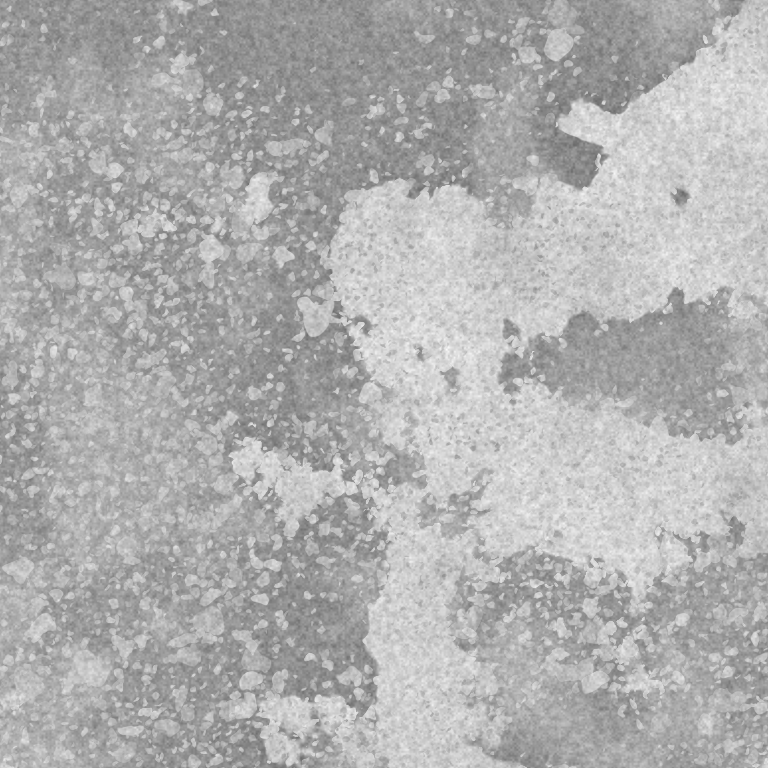
Write a WebGL 2 fragment shader that draws this texture.

```glsl
#version 300 es
precision highp float;

uniform vec2 u_resolution;
out vec4 fragColor;

// Tones
const float MATRIX_TONE = 0.592;
const float GRAIN_TONE = 0.785;
const float ISLAND_TONE = 0.812;
const float HAZE_STRENGTH = 0.42;
const float PIT_DEPTH = 0.14;
const float FILM_NOISE = 0.15;

// Islands
const float ISLAND_SCALE = 6.3;
const float ISLAND_LEVEL = 0.57;
const float ISLAND_EDGE = 0.018;
const float RIGHT_BIAS = 0.19;
const float EDGE_CRUMBLE = 0.05;

// Grains
const float GRAIN_SOFTNESS = 0.0014;
const float GRAIN_TILT = 0.7;
const float TILT_SPREAD = 2.2;
const float GRAIN_WARP = 0.42;

// Integer hash: three values in 0..1 per cell
vec3 hash3(vec2 cell, float seed) {
    uvec3 v = uvec3(ivec3(cell, seed)) * 1664525u + 1013904223u;
    v.x += v.y * v.z; v.y += v.z * v.x; v.z += v.x * v.y;
    v ^= v >> 16u;
    v.x += v.y * v.z; v.y += v.z * v.x; v.z += v.x * v.y;
    return vec3(v >> 8u) / 16777216.0;
}

// Smooth value noise, two independent channels
vec2 noise2(vec2 p, float seed) {
    vec2 i = floor(p), f = fract(p);
    f = f * f * (3.0 - 2.0 * f);
    vec2 low = mix(hash3(i, seed).xy, hash3(i + vec2(1, 0), seed).xy, f.x);
    vec2 high = mix(hash3(i + vec2(0, 1), seed).xy, hash3(i + vec2(1, 1), seed).xy, f.x);
    return mix(low, high, f.y);
}

mat2 rotation(float angle) {
    float c = cos(angle), s = sin(angle);
    return mat2(c, s, -s, c);
}

// Rotated octaves hide the lattice directions
float fbm(vec2 p, float seed) {
    float sum = 0.0, weight = 0.5;
    for (int i = 0; i < 5; i++) {
        sum += weight * noise2(p, seed + float(i)).x;
        p = rotation(0.65) * p * 2.07 + 11.3;
        weight *= 0.52;
    }
    return sum;
}

// Scattered lumpy ellipses; share sets how many cells are filled
float grainLayer(vec2 p, float cells, float share, float seed) {
    vec2 q = p * cells;
    q += GRAIN_WARP * (noise2(q * 2.3, seed + 50.0) - 0.5);
    float edge = cells * max(GRAIN_SOFTNESS, 0.7 / u_resolution.y);
    float cover = 0.0;
    for (int j = -1; j <= 1; j++) {
        for (int i = -1; i <= 1; i++) {
            vec2 cell = floor(q) + vec2(i, j);
            vec3 place = hash3(cell, seed);
            vec3 form = hash3(cell, seed + 20.0);
            vec2 d = q - cell - 0.15 - 0.7 * place.xy;
            d = rotation(-GRAIN_TILT - TILT_SPREAD * (place.z - 0.5)) * d;
            d.y *= 1.0 + 0.8 * form.x;
            float filled = smoothstep(0.0, 0.2, share - form.z);
            float radius = mix(0.22, 0.52, form.y * form.y) * filled;
            float strength = mix(0.5, 1.0, fract(form.x * 7.0)) * filled;
            cover = max(cover, strength * (1.0 - smoothstep(-edge, edge, length(d) - radius)));
        }
    }
    return cover;
}

void main() {
    vec2 p = gl_FragCoord.xy / u_resolution.y;

    // Large islands, denser towards the right
    vec2 warped = p + 0.07 * (noise2(p * 8.0, 3.0) - 0.5);
    float field = fbm(warped * ISLAND_SCALE + 2.7, 10.0) + RIGHT_BIAS * (p.x - 0.5);
    float nearIsland = smoothstep(-0.14, -0.01, field - ISLAND_LEVEL);

    // Uneven matrix with blurred haze
    float tone = MATRIX_TONE + 0.16 * (fbm(p * 2.6, 30.0) - 0.5) - 0.03 * nearIsland;
    float haze = smoothstep(0.48, 0.7, fbm(p * 9.0 + 4.0, 40.0));
    tone = mix(tone, GRAIN_TONE, HAZE_STRENGTH * haze);

    // Debris in four sizes, crowding in drifts and around islands
    float drift = smoothstep(0.36, 0.62, fbm(p * 5.0 + 7.0, 60.0));
    float share = 0.12 + 0.56 * drift + 0.22 * nearIsland;
    float debris = 0.0, cells = 20.0;
    for (int i = 0; i < 4; i++) {
        float layerShare = share * (0.55 + 0.18 * float(i));
        debris = max(debris, grainLayer(p + 0.37 * float(i), cells, layerShare, 100.0 + float(i)));
        cells *= 1.6;
    }
    tone = mix(tone, GRAIN_TONE + 0.07 * (noise2(p * 35.0, 70.0).x - 0.5), debris);

    // Pitted island surface with sparse stains; grains crumble its rim
    field += EDGE_CRUMBLE * (debris - 0.4);
    float island = smoothstep(-ISLAND_EDGE, ISLAND_EDGE, field - ISLAND_LEVEL);
    float pits = grainLayer(p, 110.0, 0.6, 130.0);
    float stain = smoothstep(0.72, 0.95, noise2(p * 19.0, 80.0).x);
    float surface = ISLAND_TONE + 0.12 * (fbm(p * 9.0, 90.0) - 0.5);
    surface -= PIT_DEPTH * pits * (0.25 + noise2(p * 14.0, 95.0).x) + 0.05 * stain;
    tone = mix(tone, surface, island);

    // Fine film noise
    vec2 speckle = noise2(p * 380.0, 140.0) + noise2(p * 170.0, 150.0) - 1.0;
    tone += FILM_NOISE * (0.6 * speckle.x + 0.4 * speckle.y);

    fragColor = vec4(vec3(clamp(tone, 0.0, 1.0)), 1.0);
}
```
